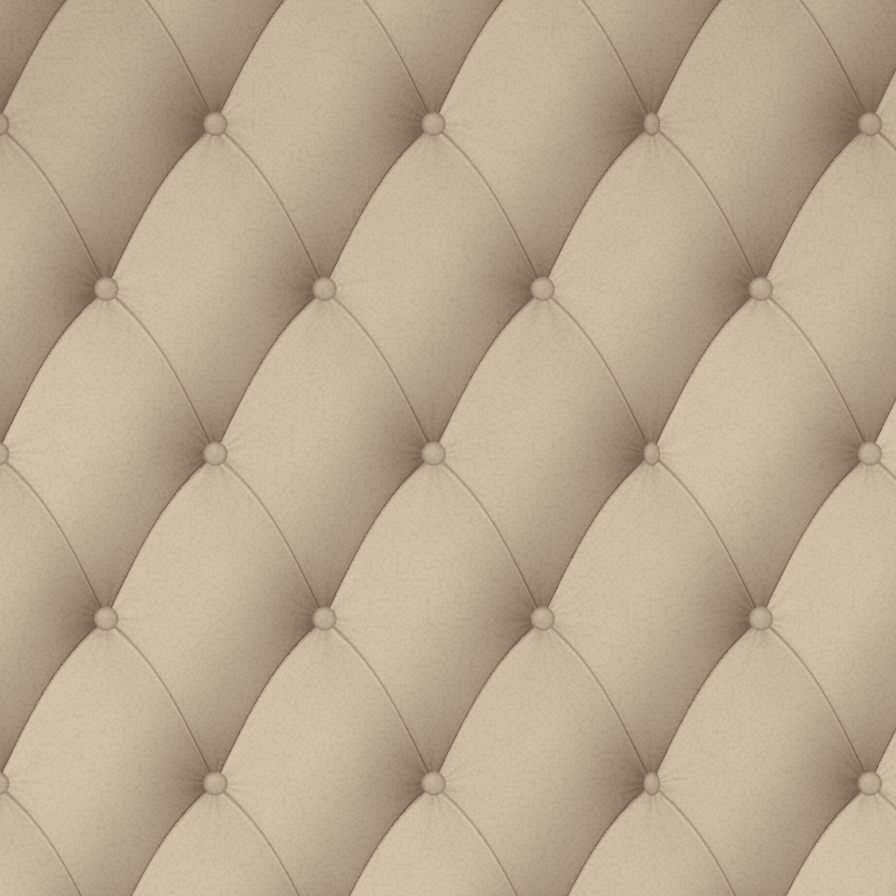
Reproduce this pattern procedurally as a WebGL 1 fragment shader.

```glsl
precision highp float;
// Diamond-tufted beige upholstery with curved seams, covered buttons and woven grain.

#define REPEAT vec2(0.2435, 0.368)
#define ORIGIN vec2(-0.003, 0.4935)
#define BULGE 0.065
#define SEAM_WIDTH 0.0017
#define BUTTON_RADIUS 0.0135
#define GRAIN_SCALE 230.0
#define GRAIN_AMOUNT 0.16
#define LIGHT_CLOTH vec3(0.815, 0.755, 0.655)
#define DARK_CLOTH vec3(0.505, 0.430, 0.355)

uniform vec2 u_resolution;

const float TAU = 6.2831853;

vec2 hash2(vec2 p) {
  vec2 k = vec2(dot(p, vec2(127.1, 311.7)), dot(p, vec2(269.5, 183.3)));
  return fract(sin(k) * 43758.55);
}

// Distance to the nearest scattered point.
float cellular(vec2 p) {
  vec2 cell = floor(p);
  float nearest = 2.0;
  for (int y = -1; y <= 1; y++) {
    for (int x = -1; x <= 1; x++) {
      vec2 c = cell + vec2(float(x), float(y));
      nearest = min(nearest, length(c + hash2(c) - p));
    }
  }
  return nearest;
}

// Rotated lattice: buttons at integers, x rises to the upper right, y to the lower right.
vec2 toLattice(vec2 q) {
  return vec2(q.x + q.y, q.x - q.y);
}

float blob(vec2 d, vec2 size) {
  d /= size;
  return exp(-dot(d, d));
}

float line(float d, float width, float pixel) {
  return 1.0 - smoothstep(width - pixel, width + pixel, abs(d));
}

// Darkness of one padded diamond; d is the offset from its centre.
float padShade(vec2 d, vec2 cell) {
  vec2 local = toLattice(d / REPEAT) + 0.5;
  float shade = 0.05 + 0.46 * smoothstep(0.32, 0.98, local.y);
  shade += 0.07 * smoothstep(0.6, 1.0, local.x);
  shade += 0.30 * blob(d - vec2(0.5, 0.0) * REPEAT, vec2(0.060, 0.052));
  shade += 0.27 * blob(d + vec2(0.0, 0.5) * REPEAT, vec2(0.045, 0.055));
  return shade + 0.06 * (hash2(cell).x - 0.5);
}

// Fine folds fanning out from a button.
float pleats(vec2 d, vec2 id) {
  float angle = atan(d.y, d.x);
  float fan = sin(angle * 13.0 + 2.0 * sin(angle * 4.0 + hash2(id).x * TAU));
  return fan * exp(-length(d) / 0.020);
}

void main() {
  vec2 p = gl_FragCoord.xy / u_resolution;
  float pixel = 1.0 / min(u_resolution.x, u_resolution.y);
  vec2 q = (p - ORIGIN) / REPEAT;

  // Seams arch upwards between the buttons.
  vec2 arched = q - vec2(0.0, BULGE * abs(sin(TAU * q.x)));
  vec2 lattice = toLattice(arched);
  vec2 cell = floor(lattice);
  vec2 middle = cell + 0.5;
  vec2 centre = 0.5 * vec2(middle.x + middle.y, middle.x - middle.y);
  float shade = padShade((q - centre) * REPEAT, cell);

  // Signed distance to both seam families in canvas units.
  vec2 seam = (fract(lattice + 0.5) - 0.5) / length(1.0 / REPEAT);
  float shadowSide = step(seam.y, 0.0);
  shade += 0.16 * shadowSide * exp(seam.y / 0.007);
  shade += 0.09 * exp(-abs(seam.x) / 0.004);
  shade += 0.32 * line(seam.y, SEAM_WIDTH, pixel);
  shade += 0.34 * line(seam.x, SEAM_WIDTH * 0.6, pixel);
  shade -= 0.13 * line(seam.x + 0.0032, SEAM_WIDTH * 0.7, pixel);

  // Nearest button; every fourth one on the main rows is partly tucked in.
  vec2 id = floor(toLattice(q) + 0.5);
  vec2 fromButton = (q - 0.5 * vec2(id.x + id.y, id.x - id.y)) * REPEAT;
  float tucked = 1.0 - step(0.5, abs(mod(id.x + id.y, 8.0) - 6.0));
  shade += 0.16 * pleats(fromButton, id);
  shade += 0.22 * blob(fromButton + vec2(0.003, 0.004), vec2(0.019));

  vec2 face = fromButton / vec2(mix(1.0, 0.68, tucked), 1.0);
  float radius = length(face);
  float cover = 1.0 - smoothstep(BUTTON_RADIUS - pixel, BUTTON_RADIUS + pixel, radius);
  float buttonShade = 0.33 + 0.36 * smoothstep(0.62, 1.0, radius / BUTTON_RADIUS);
  buttonShade -= 0.16 * blob(face - vec2(-0.003, 0.004), vec2(0.007));
  buttonShade += 0.08 * tucked;
  shade = mix(shade, buttonShade, cover);

  // Cloth grain, soft mottling and a duller upper edge.
  float grain = cellular(p * GRAIN_SCALE) - 0.47;
  float mottle = cellular(p * 34.0) - 0.47;
  float weave = sin(p.x * 900.0 + 2.0 * sin(p.y * 70.0)) * sin(p.y * 840.0);
  shade += GRAIN_AMOUNT * grain + 0.035 * mottle + 0.012 * weave;
  float edge = abs(p.x - 0.5) * 2.0;
  shade += smoothstep(0.5, 1.05, p.y) * (0.10 + 0.12 * edge * edge);

  vec3 colour = mix(LIGHT_CLOTH, DARK_CLOTH, clamp(shade, -0.05, 1.1));
  gl_FragColor = vec4(colour, 1.0);
}
```
